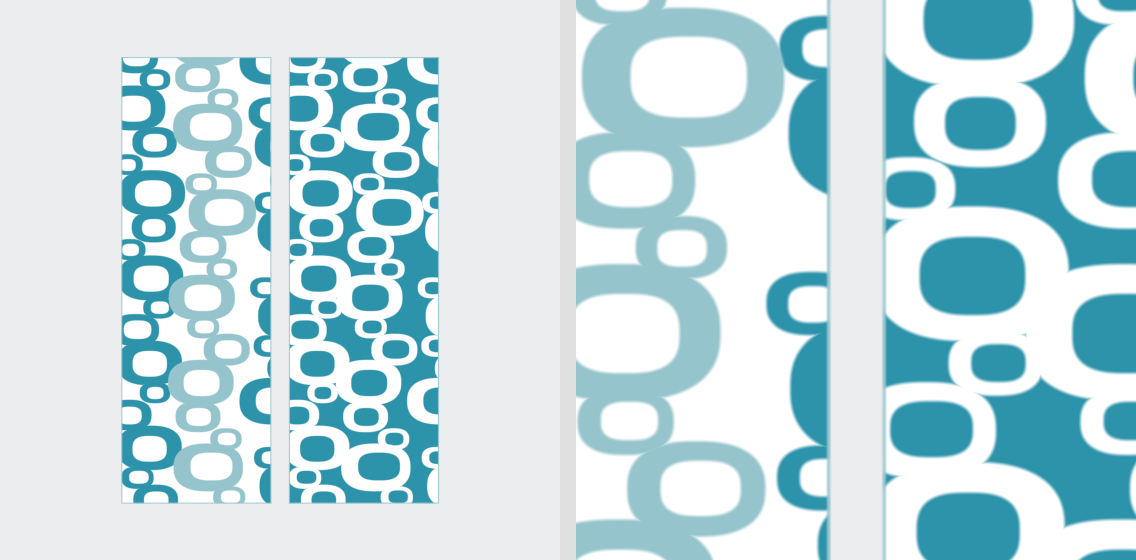
Left: the whole. Right: its middle third, enlarged.
This pattern is drawn by a WebGL 1 fragment shader. Its source:

```glsl
precision highp float;
uniform vec2 u_resolution;

const vec3 BACKDROP = vec3(0.922, 0.930, 0.938);
const vec3 WHITE = vec3(1.0);
const vec3 TEAL = vec3(0.175, 0.575, 0.67);
const vec3 PALE = vec3(0.59, 0.77, 0.80);

const vec2 PANEL_SIZE = vec2(0.2662, 0.7955);
const float PANEL_BOTTOM = 0.1016;
const float LEFT_PANEL = 0.2175;
const float RIGHT_PANEL = 0.5168;
const float GROUP_HEIGHT = 0.57;

float hash(vec2 p) {
  return fract(sin(dot(p, vec2(127.1, 311.7))) * 4375.85);
}

float signedHash(vec2 p) {
  return 2.0 * hash(p) - 1.0;
}

float fill(float d, float soft) {
  return 1.0 - smoothstep(-soft, soft, d);
}

float boxDistance(vec2 p, vec2 halfSize) {
  vec2 q = abs(p) - halfSize;
  return length(max(q, 0.0)) + min(max(q.x, q.y), 0.0);
}

// Approximate distance to a superellipse: value over gradient length
float superellipse(vec2 p, vec2 radii, float power) {
  vec2 q = max(abs(p) / radii, 0.0001);
  vec2 powered = pow(q, vec2(power));
  float k = pow(powered.x + powered.y, 1.0 / power);
  vec2 slope = pow(q / k, vec2(power - 1.0)) / radii;
  return (k - 1.0) / length(slope);
}

// Rounded oval with a squarer, slightly shifted hole
float ring(vec2 p, float radius, float seed, float soft) {
  vec2 radii = radius * vec2(1.0, 0.69);
  vec2 shift = radius * vec2(0.05 + 0.05 * seed, 0.03 * seed);
  vec2 hole = radii * vec2(0.57 + 0.04 * seed, 0.58);
  float outer = superellipse(p, radii, 2.5);
  float inner = superellipse(p - shift, hole, 2.8);
  return fill(max(outer, -inner), soft);
}

// Chain of groups, each one large ring followed by a small and a medium one
float ringColumn(vec2 p, float center, float phase, float soft) {
  float cover = 0.0;
  for (int g = 0; g < 7; g++) {
    vec2 id = vec2(float(g), phase * 17.0);
    float side = hash(id + 3.1) < 0.5 ? -1.0 : 1.0;
    float flipped = step(0.5, hash(id + 8.6));
    for (int m = 0; m < 3; m++) {
      float member = float(m);
      float seed = signedHash(id + vec2(member * 5.3, 1.7));
      float radius = 0.225;
      float rise = 0.0;
      float sway = 0.06 * side;
      if (m > 0) {
        float isMedium = abs(member - 1.0 - flipped);
        radius = mix(0.105, 0.153, isMedium);
        rise = m == 1 ? mix(0.19, 0.22, flipped) : mix(0.34, 0.37, flipped);
        sway = (member * 2.0 - 3.0) * 0.085 * side;
      }
      vec2 position = vec2(center + sway + 0.035 * seed,
                           (float(g) - phase) * GROUP_HEIGHT + rise);
      cover = max(cover, ring(p - position, radius * (1.0 + 0.04 * seed), seed, soft));
    }
  }
  return cover;
}

void main() {
  float side = min(u_resolution.x, u_resolution.y);
  vec2 p = (gl_FragCoord.xy - 0.5 * u_resolution) / side + 0.5;
  float soft = max(0.0015, 0.75 / side);

  // Both panels share one layout, in units of the panel width
  bool isLeft = p.x < 0.5;
  vec2 corner = vec2(isLeft ? LEFT_PANEL : RIGHT_PANEL, PANEL_BOTTOM);
  vec2 local = (p - corner) / PANEL_SIZE.x;
  float localSoft = soft / PANEL_SIZE.x;

  float outerRings = max(ringColumn(local, 0.16, 0.35, localSoft),
                         ringColumn(local, 1.07, 0.80, localSoft));
  float middleRings = ringColumn(local, 0.61, 0.58, localSoft);

  // Two tones on white at the left, white on teal at the right
  vec3 panel = isLeft
    ? mix(mix(WHITE, TEAL, outerRings), PALE, middleRings)
    : mix(TEAL, WHITE, max(outerRings, middleRings));

  // Panel with a hairline frame
  float edge = boxDistance(p - corner - 0.5 * PANEL_SIZE, 0.5 * PANEL_SIZE);
  vec3 color = mix(BACKDROP, panel, fill(edge, soft));
  color = mix(color, PALE, fill(abs(edge) - 0.0008, soft));
  gl_FragColor = vec4(color, 1.0);
}
```
